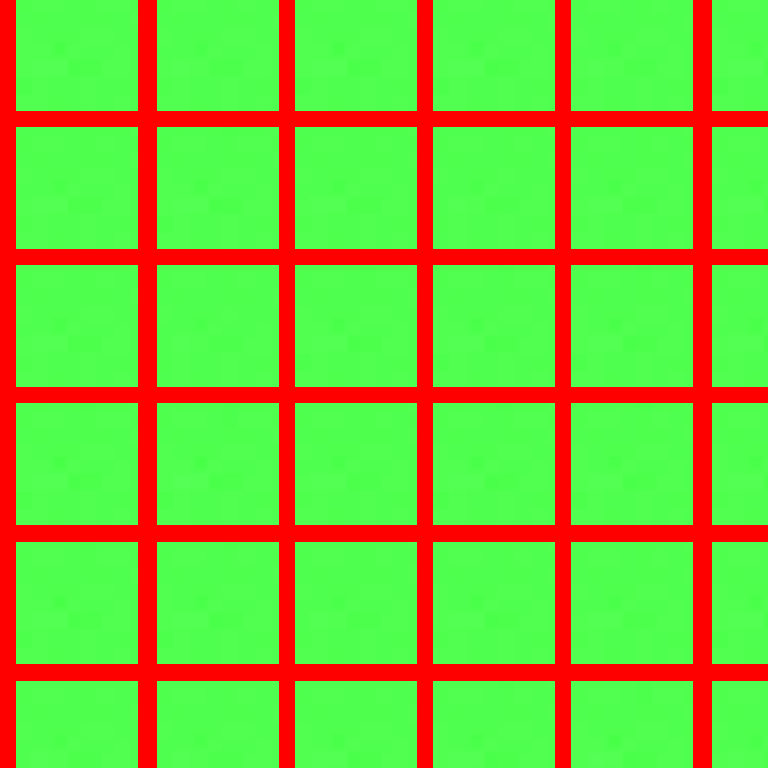
A WebGL 1 fragment shader for this pattern:

```glsl
precision highp float;

uniform vec2 u_resolution;

// Layout units: the canvas is CANVAS units wide and high.
const float CANVAS = 768.0;
const float TILE = 122.0;
const float PITCH = 138.0;
const vec3 LINE_RED = vec3(1.0, 0.0, 0.0);
const vec3 TILE_GREEN = vec3(0.31, 1.0, 0.31);

float hash(vec2 p) {
  vec3 q = fract(vec3(p.xyx) * 0.1031);
  q += dot(q, q.yzx + 33.33);
  return fract((q.x + q.y) * q.z);
}

// Antialiased coverage of an axis-aligned box.
float boxCover(vec2 p, vec2 low, vec2 high, float blur) {
  vec2 d = abs(p - 0.5 * (low + high)) - 0.5 * (high - low);
  return clamp(0.5 - max(d.x, d.y) / blur, 0.0, 1.0);
}

// Lower-left corner of a tile; some gaps are slightly wider than others.
vec2 tileCorner(float n) {
  float column = 16.0 + PITCH * n + 3.0 * floor((n + 3.0) / 4.0);
  float row = n - 1.0;
  return vec2(column, 104.0 + PITCH * row + clamp(row, -1.0, 1.0));
}

// Faint blocky blemishes shared by every tile, with uv from 0 to 1.
float mottling(vec2 uv, float blur) {
  float grain = (hash(floor(uv * 7.5) + 4.0) - 0.5) * 0.012;
  float spot = boxCover(uv, vec2(0.31, 0.46), vec2(0.41, 0.56), blur);
  float dark = boxCover(uv, vec2(0.43, 0.29), vec2(0.70, 0.42), blur);
  float light = boxCover(uv, vec2(0.13, 0.29), vec2(0.42, 0.42), blur);
  return grain - 0.022 * spot - 0.018 * dark + 0.015 * light;
}

void main() {
  vec2 p = gl_FragCoord.xy / u_resolution * CANVAS;
  float pixel = CANVAS / min(u_resolution.x, u_resolution.y);

  // Find the tile whose corner lies just below and left of this point.
  vec2 corner = vec2(-CANVAS);
  vec2 cell = vec2(0.0);
  for (int i = 0; i < 7; i++) {
    float n = float(i);
    vec2 next = tileCorner(n);
    vec2 reached = step(next - pixel, p);
    corner = mix(corner, next, reached);
    cell = mix(cell, vec2(n), reached);
  }

  // Shade the tile and lay it over the lines.
  vec2 local = p - corner;
  float strength = mix(0.8, 1.2, hash(cell + 17.0));
  float shade = strength * mottling(local / TILE, 4.0 / TILE);
  vec3 tile = TILE_GREEN + vec3(shade, 0.0, shade);
  float cover = boxCover(local, vec2(0.0), vec2(TILE), pixel);
  gl_FragColor = vec4(mix(LINE_RED, tile, cover), 1.0);
}
```
